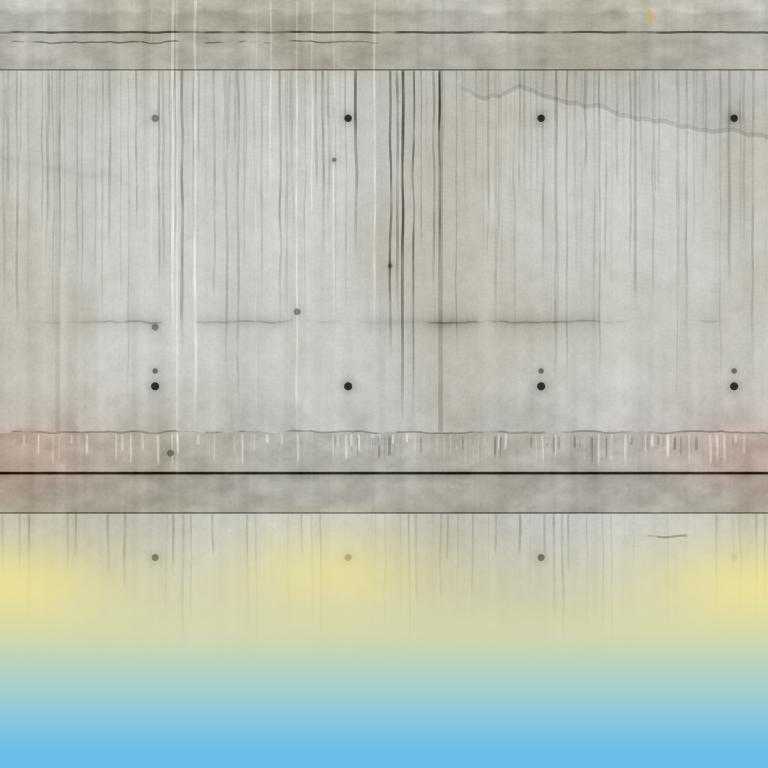
Give the GLSL for this texture, as a Shadertoy shader.

```glsl
float hash(vec2 p) {
  return fract(sin(dot(p, vec2(127.1, 311.7))) * 43758.5);
}

float noise(vec2 p) {
  vec2 i = floor(p), f = fract(p);
  f = f * f * (3. - 2. * f);
  return mix(mix(hash(i), hash(i + vec2(1, 0)), f.x),
             mix(hash(i + vec2(0, 1)), hash(i + 1.), f.x), f.y);
}

float fbm(vec2 p) {
  float sum = 0., amp = .5;
  for (int i = 0; i < 4; i++) {
    sum += amp * noise(p);
    p = p * 2.03 + 17.1;
    amp *= .5;
  }
  return sum;
}

float line(float d, float width) {
  float aa = .7 / iResolution.y;
  return 1. - smoothstep(max(width - aa, 0.), width + aa, abs(d));
}

float band(float v, float lo, float hi, float soft) {
  return smoothstep(lo - soft, lo + soft, v) * smoothstep(hi + soft, hi - soft, v);
}

float glow(float d, float width) {
  return exp(-d * d / (width * width));
}

// Thin vertical runs of uneven length
float drips(vec2 uv, float count, float top, float reach) {
  float x = uv.x + .0025 * (noise(uv * vec2(30, 22) + count) - .5);
  float cell = floor(x * count);
  float h = hash(vec2(cell, count)), k = hash(vec2(cell + 71., count));
  float d = (fract(x * count) - .3 - .4 * k) / count;
  float fall = top - uv.y, len = reach * (.25 + .75 * k);
  float fade = smoothstep(-.002, .004, fall) * smoothstep(len, len * .75, fall);
  float wear = .45 + .75 * noise(vec2(cell * 3., uv.y * 35.));
  return line(d, .0005 + .0013 * h * h) * fade * wear * smoothstep(.3, .8, h);
}

// Dark core and soft stain of a tie hole
vec2 hole(vec2 uv, float x, float y, float r) {
  float d = length(uv - vec2(x, y));
  return vec2(line(d, r), glow(d, r * 2.));
}

void mainImage(out vec4 fragColor, in vec2 fragCoord) {
  vec2 uv = fragCoord / iResolution.xy;
  float x = uv.x, y = uv.y;
  float fine = fbm(uv * 75.), column = fbm(vec2(x * 75., y * 2.));
  float rough = .006 * (fbm(vec2(x * 45., 3)) - .47);
  float breaks = smoothstep(.3, .5, fbm(vec2(x * 28., 2)));

  // Main slab
  vec3 col = mix(vec3(.74, .73, .685), vec3(.785, .785, .765), smoothstep(.25, .65, fbm(uv * 5.)));
  float slab = band(y, .4375, .909, .001);
  col += slab * .018 * band(y, .5, .82, .08);
  col += (column - .47) * .09 + (fine - .47) * .05 + (noise(uv * 360.) - .5) * .025;
  col -= slab * .06 * smoothstep(.51, .44, y) * smoothstep(.3, .65, fbm(uv * 24.));

  // Ledge bands
  float ledges = smoothstep(.908, .91, y) + band(y, .332, .4375 + rough, .001);
  col -= ledges * (vec3(.075, .081, .092) - .16 * (fbm(uv * vec2(30, 60)) - .47));
  col -= .035 * band(y, .332, .384, .001);
  col += .05 * smoothstep(.982, .988, y + rough * 2.);

  // Long stains, densest right of the middle
  float cluster = band(x, .47, .61, .015);
  float runs = drips(uv, 70., .909, .48) + .7 * drips(uv, 125., .909, .38) + .8 * drips(uv, 46., .909, .33);
  float stains = .24 * runs * (.3 + .25 * noise(vec2(x * 9., 4)) + .65 * cluster);
  stains += .055 * cluster * smoothstep(.35, .7, column) + .08 * line(x - .075, .003) * column;
  stains += .1 * line(x - .827, .002) * smoothstep(.6, .65, y);
  stains += .1 * line(x - .575 - rough, .003);
  col -= slab * stains;
  col += .1 * drips(uv, 38., 1., .65) * band(x, .15, .55, .05);
  col += .05 * line(x - .23 - rough * .4, .0015) * smoothstep(.36, .4, y);
  col += .13 * drips(uv, 110., .435, .045);
  col -= .13 * drips(uv, 145., .432, .04) * band(x, .43, .95, .04);
  col -= .11 * drips(uv, 95., .332, .2);

  // Stained horizontal seam
  float patches = smoothstep(.38, .65, fbm(vec2(x * 17., 8))) * band(x, .04, .94, .03);
  float seam = y - .581 - rough;
  col -= patches * .1 * line(seam, .0012);
  col -= (patches + .6 * cluster) * .13 * exp(-abs(seam) * 120.) * (.4 + fine);

  // Irregular tide marks
  float wave = .04 * (fbm(vec2(x * 22., 14)) - .47);
  float tide = y - 1.005 + .19 * x - wave;
  col -= slab * smoothstep(.57, .64, x) * (.08 * line(tide, .003) + .035 * smoothstep(-.002, .006, tide));
  col -= .08 * exp(-abs(y - .805 + .28 * x - wave) * 180.) * smoothstep(.22, .12, x) * fine;

  // Joints and their shadows
  col -= .35 * line(y - .958 - rough * .3, .0014) * (.45 + .55 * breaks);
  col -= .24 * line(y - .945 - rough, .001) * breaks * smoothstep(.56, .4, x);
  col -= .28 * line(y - .909, .001) + .27 * line(y - .332, .0012);
  col -= .15 * line(y - .4375 - rough, .0012) * breaks;
  col -= .48 * line(y - .384, .0017) + .07 * exp(-abs(y - .382) * 250.);

  // Tie holes and small satellites
  vec2 marks = .5 * (hole(uv, .202, .574, .0045) + hole(uv, .387, .594, .0045)
    + hole(uv, .435, .792, .003) + hole(uv, .508, .654, .003) + hole(uv, .222, .41, .0045));
  for (int i = 0; i < 4; i++) {
    float hx = .202 + .2513 * float(i);
    marks += hole(uv, hx, .846, .0048) * (i == 0 ? .5 : 1.);
    marks += hole(uv, hx, .497, .0052);
    marks += hole(uv, hx, .274, .0045) * (i == 3 ? .2 : .8);
    marks += hole(uv, hx, .517, .0035) * (i == 1 ? 0. : .6);
  }
  col = mix(col, vec3(.23, .22, .2), min(marks.x, 1.) * .85) - .13 * min(marks.y, 1.);

  // Short crack and ochre fleck
  col -= .22 * line(y - .302 - rough, .0015) * band(x, .83, .895, .003) * breaks;
  col = mix(col, vec3(.84, .68, .34), .8 * line(x - .846, .002) * band(y, .97, .988, .002));

  // Warm blush, yellow pools and blue floor
  float sides = glow(x, .15) + glow(x - 1., .15);
  col += vec3(.04, -.025, -.025) * sides * glow(y - .41, .06);
  float pools = sides * glow(y - .235, .065) + .75 * glow(x - .43, .13) * glow(y - .255, .06);
  col = mix(col, vec3(.84, .83, .67), .65 * smoothstep(.33, .2, y));
  col = mix(col, vec3(.94, .9, .58), .8 * min(pools, 1.));
  vec3 sky = mix(vec3(.42, .745, .92), vec3(.55, .79, .86), smoothstep(.015, .08, y));
  sky = mix(sky, vec3(.69, .82, .77), smoothstep(.06, .13, y));
  sky = mix(sky, vec3(.84, .87, .66), smoothstep(.11, .2, y));
  fragColor = vec4(mix(col, sky, smoothstep(.24, .12, y)), 1);
}
```
